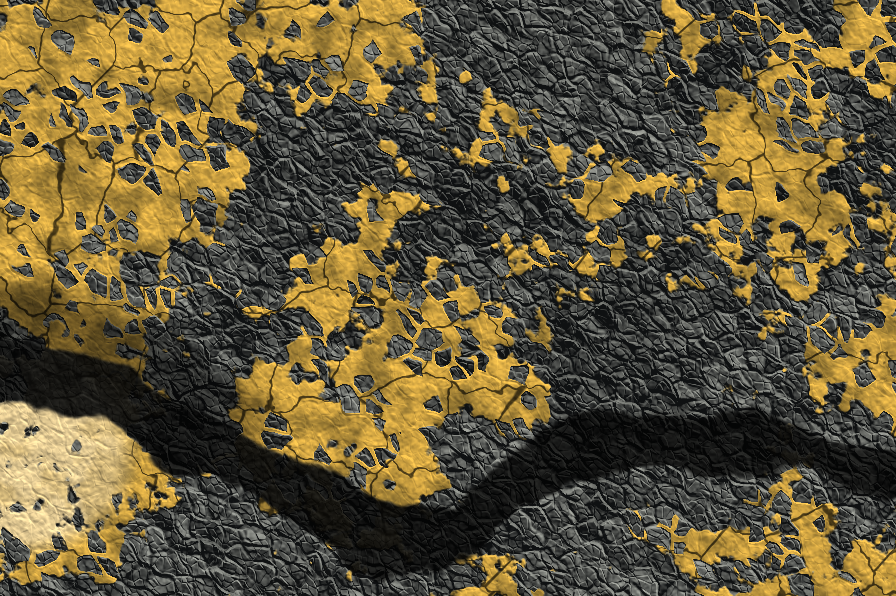
Write a Shadertoy shader that draws this texture.

```glsl
// Sunlit broken asphalt with flaking yellow paint and a shadowed crack
#define STONE_SCALE 30.0
#define GRIT_SCALE 78.0
#define RELIEF_STEP 0.0022
#define GREY_CONTRAST 0.19
#define PAINT_CONTRAST 0.13
#define HOLE_SHARE 0.42
#define SHADOW_TONE 0.27
#define TAR vec3(0.06, 0.066, 0.07)
#define GRANITE vec3(0.62, 0.63, 0.60)
#define YELLOW vec3(0.85, 0.67, 0.27)
#define OCHRE vec3(0.52, 0.42, 0.18)
#define CREAM vec3(0.91, 0.81, 0.59)

// Painted patches: centre xy, radii zw
const vec4 PATCHES[11] = vec4[11](
    vec4(0.12, 0.80, 0.32, 0.36), vec4(0.42, 0.97, 0.27, 0.13),
    vec4(0.63, 0.38, 0.24, 0.20), vec4(0.46, 0.48, 0.13, 0.06),
    vec4(1.37, 0.63, 0.17, 0.14), vec4(1.44, 0.40, 0.12, 0.15),
    vec4(1.25, 0.74, 0.07, 0.12), vec4(1.50, 0.95, 0.08, 0.09),
    vec4(1.28, -0.02, 0.50, 0.07), vec4(1.46, 0.06, 0.12, 0.07),
    vec4(0.02, 0.05, 0.15, 0.12));

float hash(vec2 p) {
    return fract(sin(dot(p, vec2(127.1, 311.7))) * 43758.5453);
}

float noise(vec2 p) {
    vec2 i = floor(p), f = fract(p);
    f = f * f * (3.0 - 2.0 * f);
    return mix(mix(hash(i), hash(i + vec2(1, 0)), f.x),
               mix(hash(i + vec2(0, 1)), hash(i + vec2(1, 1)), f.x), f.y);
}

float fbm(vec2 p) {
    float sum = 0.0, amp = 0.5;
    for (int i = 0; i < 4; i++) {
        sum += amp * noise(p);
        p = mat2(1.6, 1.2, -1.2, 1.6) * p + 7.3;
        amp *= 0.5;
    }
    return sum / 0.9375;
}

// Angular chips with tilted tops: height, distance to the gap, identity
vec3 chips(vec2 p) {
    vec2 cell = floor(p), nearest = vec2(0), offset = vec2(0);
    float d1 = 9.0, d2 = 9.0;
    for (int y = -1; y <= 1; y++)
    for (int x = -1; x <= 1; x++) {
        vec2 id = cell + vec2(x, y);
        vec2 r = p - id - vec2(hash(id), hash(id + 41.7));
        float d = length(r);
        if (d < d1) { d2 = d1; d1 = d; nearest = id; offset = r; }
        else d2 = min(d2, d);
    }
    float gap = d2 - d1;
    vec2 tilt = 2.0 * vec2(hash(nearest + 13.1), hash(nearest + 29.5)) - 1.0;
    float top = 0.3 + dot(tilt, offset);
    return vec3(top * smoothstep(0.0, 0.25, gap), gap, hash(nearest + 5.9));
}

float ellipse(vec2 p, vec2 centre, vec2 radii) {
    return (1.0 - length((p - centre) / radii)) * min(radii.x, radii.y);
}

float creamZone(vec2 p) {
    return ellipse(p, vec2(0.03, 0.24), vec2(0.19, 0.17));
}

// Paint cover before flaking, in canvas units
float paintField(vec2 p) {
    float field = -0.16;
    for (int i = 0; i < 11; i++)
        field = max(field, ellipse(p, PATCHES[i].xy, PATCHES[i].zw));
    float specks = ellipse(p, vec2(1.05, 0.82), vec2(0.55, 0.22));
    return min(max(field, min(specks, 0.0) - 0.075), 0.09);
}

// Height, paint cover, stone gap, stone tone
vec4 surface(vec2 p) {
    vec2 warped = p + 0.012 * (vec2(noise(p * 45.0), noise(p * 45.0 + 31.0)) - 0.5);
    warped = mat2(1.0, 0.2, 0.2, 1.0) * warped;
    vec3 stone = chips(warped * STONE_SCALE);
    vec3 grit = chips(warped * GRIT_SCALE + 17.0);
    float rough = fbm(p * 32.0);
    float fine = noise(p * 170.0);

    float hole = step(1.0 - HOLE_SHARE, stone.z) * smoothstep(0.10, 0.30, stone.y);
    float cream = creamZone(p);
    float cover = paintField(p) - 0.15 * hole;
    cover = max(cover, min(cream, 0.1) - 0.03 * hole);
    cover += 0.35 * (fbm(p * 9.0) - 0.5) + 0.24 * (rough - 0.5);
    float paint = smoothstep(-0.012, 0.012, cover);

    float bare = stone.x / STONE_SCALE + 0.9 * grit.x / GRIT_SCALE + 0.006 * fine;
    float coat = 0.25 * bare + 0.028 * rough + 0.003 * fine;
    float height = mix(bare, coat, paint) + 0.0025 * paint;
    float tone = 0.65 * stone.z + 0.35 * grit.z;
    return vec4(height, paint, min(stone.y, grit.y * 1.3), tone);
}

// Shade under the ledge (x) and on its steep left face (y)
vec2 ledgeShade(vec2 p) {
    float ledge = 0.43 - 0.27 * smoothstep(0.0, 0.75, p.x)
        + 0.15 * smoothstep(0.74, 0.95, p.x) - 0.07 * smoothstep(1.2, 1.5, p.x);
    ledge += 0.07 * (fbm(p * 11.0) - 0.5);
    float foot = ledge - 0.04 - 0.13 * fbm(p * 7.0 + 5.0);
    float under = smoothstep(-0.007, 0.007, ledge - p.y)
                * smoothstep(-0.007, 0.007, p.y - foot);
    float face = (1.0 - smoothstep(0.03, 0.08, abs(p.y - ledge - 0.04)))
               * (1.0 - smoothstep(0.38, 0.50, p.x));
    return vec2(under, face);
}

void mainImage(out vec4 fragColor, in vec2 fragCoord) {
    vec2 p = fragCoord / iResolution.y;
    vec2 sun = normalize(vec2(0.35, 0.95));
    vec4 here = surface(p);
    vec4 sunward = surface(p + sun * RELIEF_STEP);
    float slope = clamp((here.x - sunward.x) / RELIEF_STEP, -2.0, 2.5);
    vec2 shade = ledgeShade(p);

    // Bare stone, darker in gaps and hollows
    float hollow = smoothstep(0.52, 0.72, fbm(p * 6.0 + 3.0));
    float tone = 0.39 + GREY_CONTRAST * slope + 0.36 * (here.w - 0.5);
    tone -= 0.16 * (1.0 - smoothstep(0.0, 0.22, here.z)) + 0.14 * hollow;
    tone += 0.22 * (noise(p * 240.0) - 0.5);
    vec3 asphalt = mix(TAR, GRANITE, clamp(tone, 0.0, 1.3));

    // Paint with grime, relief and hairline cracks
    float grime = smoothstep(0.42, 0.72, fbm(p * 24.0 + 11.0));
    float cream = smoothstep(-0.02, 0.03, creamZone(p));
    vec3 coat = mix(YELLOW, OCHRE, 0.75 * grime);
    coat = mix(coat, CREAM, cream * (1.0 - 0.3 * grime));
    coat *= clamp(0.97 + PAINT_CONTRAST * slope + 0.14 * (noise(p * 200.0) - 0.5), 0.35, 1.2);
    float crack = chips(p * 8.0 + 0.5 * fbm(p * 20.0)).y;
    coat *= mix(0.35, 1.0, max(smoothstep(0.01, 0.04, crack), cream));

    vec3 color = mix(asphalt, coat, here.y * (1.0 - 0.85 * shade.x));
    color *= mix(1.0, SHADOW_TONE, shade.x) * mix(1.0, 0.55, shade.y * (1.0 - shade.x));
    fragColor = vec4(clamp(color, 0.0, 1.0), 1.0);
}
```
